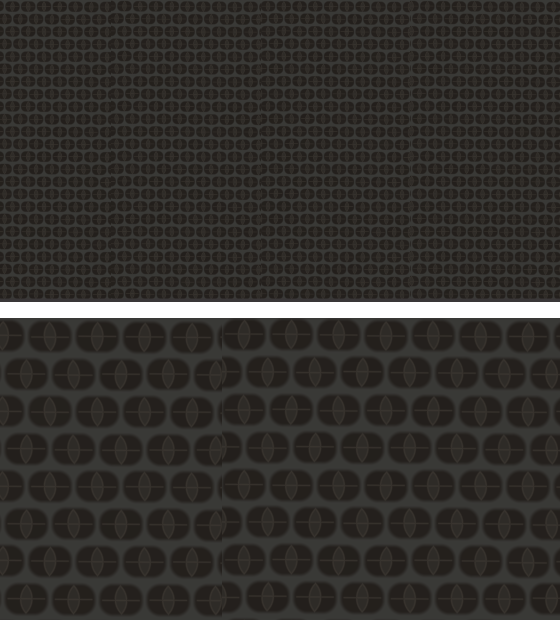
Top, the full canvas; bottom, a detail of the centre.
Write a WebGL 2 fragment shader that draws this pattern.

```glsl
#version 300 es
precision highp float;
// Brick-laid rows of dark rounded beads on charcoal, each split by a thin lens
// and a hairline. At regular seams the lattice slips a little, cutting beads.
// One unit is one bead pitch; 35.5 pitches span the canvas width.

uniform vec2 u_resolution;
out vec4 outColor;

float hash(vec2 p) {
  p = fract(p * vec2(0.1031, 0.1137));
  p += dot(p, p.yx + 33.33);
  return fract((p.x + p.y) * p.x * 17.3);
}

float roundedBox(vec2 p, vec2 halfSize, float radius) {
  vec2 d = abs(p) - halfSize + radius;
  return length(max(d, 0.0)) + min(max(d.x, d.y), 0.0) - radius;
}

// Coverage of the inside of a distance field
float fill(float dist, float blur) {
  return 1.0 - smoothstep(-blur, blur, dist);
}

void main() {
  float pixel = 35.5 / u_resolution.x;
  float blur = max(0.8 * pixel, 0.02);
  vec2 p = gl_FragCoord.xy * pixel;
  float fromTop = u_resolution.y * pixel - p.y;

  // Wide panels: each slips sideways, and its rows sink slightly along it
  float panel = floor((p.x - 7.04) / 9.49);
  float along = fract((p.x - 7.04) / 9.49);
  float x = p.x - 0.1 * (panel + 1.0);
  float y = fromTop - 0.02 + 0.07 * (0.5 - along);

  // Brick lattice
  float row = floor(y / 0.793);
  float shifted = x - 0.29 + 0.5 * mod(row, 2.0);
  float column = floor(shifted);
  vec2 q = vec2(shifted - column - 0.5, (row + 0.5) * 0.793 - y);
  vec2 id = vec2(column + 60.0, row + 7.0);
  float vary = hash(id) - 0.5;
  q.y += 0.025 * (hash(id + 31.0) - 0.5);

  // Bead on the charcoal ground
  vec3 color = vec3(0.224, 0.222, 0.212);
  float bead = roundedBox(q, vec2(0.452, 0.325), 0.285);
  vec3 beadColor = vec3(0.14, 0.125, 0.112) + 0.005 * vary;

  // Upright lens with a paler core, its outline, and a horizontal hairline
  vec2 lensPoint = q + vec2(0.1 * vary * q.y, 0.0);
  float lens = length(vec2(abs(lensPoint.x) + 0.3, lensPoint.y)) - 0.42;
  float outline = fill(abs(lens) - 0.015, blur);
  float hairline = fill(abs(q.y + 0.03 * vary) - 0.015, blur);
  hairline *= fill(abs(q.x) - 0.4, blur);
  beadColor = mix(beadColor, vec3(0.19, 0.178, 0.163), 0.8 * fill(lens, blur));
  beadColor = mix(beadColor, vec3(0.25, 0.23, 0.205), 0.65 * max(outline, hairline));
  color = mix(color, beadColor, fill(bead, max(blur, 0.055)));

  // Plain strip along the foot
  color = mix(color, vec3(0.225, 0.212, 0.214), fill(p.y - 0.22, blur));
  outColor = vec4(color, 1.0);
}
```
